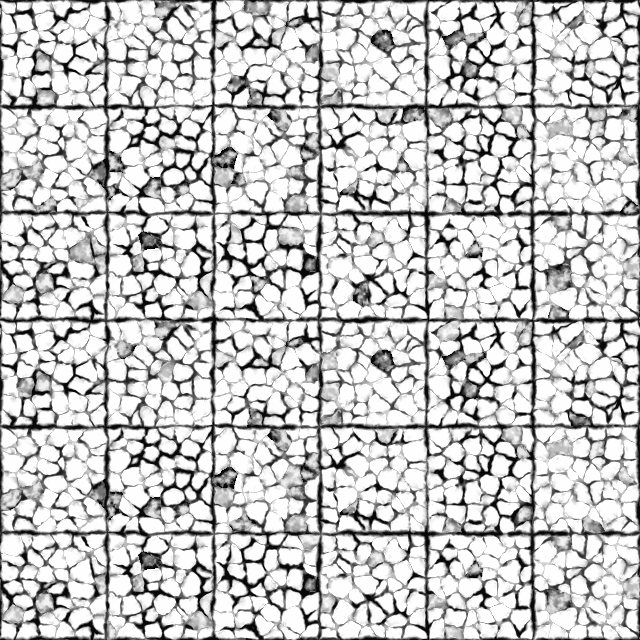
Write a WebGL 2 fragment shader that draws this texture map.

```glsl
#version 300 es
precision highp float;

uniform vec2 u_resolution;
out vec4 fragColor;

const float TILES = 6.0;              // slabs across and down
const vec2 PERIOD = vec2(6.0, 3.0);   // slabs before the layout recurs
const vec2 GRID = vec2(6.0, 7.0);     // pebbles in one slab
const float ROUNDING = 95.0;          // higher gives sharper pebble corners
const vec3 STONE_WHITE = vec3(0.995);
const vec3 JOINT_BLACK = vec3(0.03);

float hash(vec2 p) {
    vec3 q = fract(p.xyx * 0.1031);
    q += dot(q, q.yzx + 33.33);
    return fract((q.x + q.y) * q.z);
}

// Value noise that wraps with the layout period
float noise(vec2 p, float scale, float seed) {
    vec2 i = floor(p * scale), f = fract(p * scale), wrap = PERIOD * scale;
    vec2 u = f * f * (3.0 - 2.0 * f);
    vec2 lo = mod(i, wrap) + seed, hi = mod(i + 1.0, wrap) + seed;
    return mix(mix(hash(lo), hash(vec2(hi.x, lo.y)), u.x),
               mix(hash(vec2(lo.x, hi.y)), hash(hi), u.x), u.y);
}

float fbm(vec2 p, float scale, float seed) {
    return 0.55 * noise(p, scale, seed) + 0.3 * noise(p, scale * 2.0, seed + 7.0)
         + 0.15 * noise(p, scale * 4.0, seed + 13.0);
}

vec2 warp(vec2 p, float scale, float seed) {
    return vec2(fbm(p, scale, seed), fbm(p, scale, seed + 41.0)) - 0.5;
}

// Pebble centre in xy, size weight in z
vec3 pebble(vec2 cell, vec2 slab) {
    vec2 id = cell + slab * GRID;
    vec2 jitter = vec2(hash(id + 3.0), hash(id + 59.0)) - 0.5;
    return vec3((cell + 0.5 + 0.85 * jitter) / GRID, 0.009 * hash(id + 97.0));
}

bool inSlab(vec2 cell) {
    return all(greaterThanEqual(cell, vec2(0.0))) && all(lessThan(cell, GRID));
}

// Rounded distance to the pebble outline; also gives the pebble's cell
float pebbleEdge(vec2 q, vec2 slab, float border, out vec2 nearest) {
    vec2 home = clamp(floor(q * GRID), vec2(0.0), GRID - 1.0);
    float best = 1e3;
    nearest = home;
    for (int y = -1; y <= 1; y++)
    for (int x = -1; x <= 1; x++) {
        vec2 cell = home + vec2(x, y);
        if (!inSlab(cell)) continue;
        vec3 s = pebble(cell, slab);
        float power = dot(q - s.xy, q - s.xy) - s.z;
        if (power < best) { best = power; nearest = cell; }
    }
    vec2 centre = pebble(nearest, slab).xy;
    float sum = exp(-ROUNDING * border);
    for (int y = -2; y <= 2; y++)
    for (int x = -2; x <= 2; x++) {
        vec2 cell = nearest + vec2(x, y);
        if ((x == 0 && y == 0) || !inSlab(cell)) continue;
        vec3 s = pebble(cell, slab);
        float power = dot(q - s.xy, q - s.xy) - s.z;
        float gap = (power - best) / (2.0 * max(distance(s.xy, centre), 0.01));
        sum += exp(-ROUNDING * max(gap, 0.0));
    }
    return max(-log(sum) / ROUNDING, 0.0);
}

// Soft line of given half width, never thinner than a pixel
float line(float d, float halfWidth, float pixel) {
    return pow(1.0 - smoothstep(0.0, max(halfWidth, pixel), d), 1.2);
}

// Speckled ink of the few dark pebbles
float darkPebble(vec2 p, vec2 id, vec2 fullId, float edge) {
    float chosen = step(hash(id + 211.0), 0.12) * step(0.2, hash(fullId + 307.0));
    float tone = mix(0.4, 1.1, pow(hash(id + 151.0), 1.3));
    float speckle = smoothstep(0.25, 0.75, fbm(p, 18.0, 71.0));
    float rim = 1.0 - 0.5 * smoothstep(0.0, 0.05, edge);
    return chosen * tone * rim * mix(0.25, 1.25, speckle);
}

void main() {
    vec2 uv = gl_FragCoord.xy / u_resolution;
    float pixel = TILES / min(u_resolution.x, u_resolution.y);
    vec2 p = uv * TILES;
    p += 0.045 * warp(p, 8.0, 5.0);

    // Slab layout
    vec2 f = fract(p), tile = mod(floor(p), TILES);
    vec2 slab = mod(tile, PERIOD);
    vec2 side = min(f, 1.0 - f);
    float border = min(side.x, side.y);
    float strength = mix(0.72, 1.0, smoothstep(0.05, 0.35, hash(slab + 23.0)));

    // Pebbles and the uneven joints between them
    vec2 cell;
    float edge = pebbleEdge(f + 0.05 * warp(p, 10.0, 17.0), slab, border, cell);
    float grain = fbm(p, 24.0, 29.0) - 0.5;
    float wear = smoothstep(0.25, 0.75, fbm(p, 9.0, 83.0));
    float rough = max(edge + 0.014 * grain, 0.0);
    float joint = line(rough, mix(0.005, 0.031, wear) * strength, pixel);
    joint *= mix(0.3, 1.15, wear) * strength;
    float smudge = exp(-edge / 0.02) * 0.6 * smoothstep(0.48, 0.78, fbm(p, 18.0, 37.0));
    float dark = darkPebble(p, cell + slab * GRID, cell + tile * GRID, edge);

    // Grout between slabs, uneven and blurred
    float groutWear = smoothstep(0.2, 0.8, fbm(p, 7.0, 113.0));
    float groutEdge = max(border + 0.022 * grain, 0.0);
    float grout = line(groutEdge, mix(0.024, 0.05, groutWear), pixel);
    grout *= mix(0.7, 1.1, groutWear);

    // Faint traces bleach out to clean white
    float ink = max(max(joint, smudge), max(dark, grout));
    ink = clamp((ink - 0.04) / 0.96, 0.0, 1.0);
    fragColor = vec4(mix(STONE_WHITE, JOINT_BLACK, ink), 1.0);
}
```
